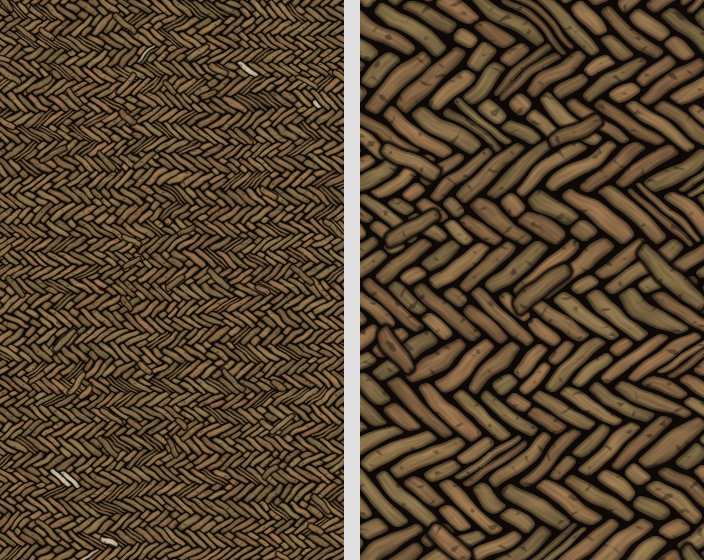
Left: the whole. Right: its middle third, enlarged.
This texture is drawn by a Shadertoy shader. Its source:

```glsl
// Draws a rough, worn herringbone weave of tan wicker strands over dark gaps.

const float COLUMNS = 54.0;        // strand steps per canvas height, measured sideways
const float BANDS = 18.0;          // pairs of slanted bands from bottom to top
const float SPAN = 4.0;            // strand length in strand widths
const float HALF_WIDTH = 0.42;     // half the strand thickness, leaving a gap
const float CORNER = 0.2;          // rounding of strand ends
const float SLOW_WARP = 1.5;       // wander of the bands
const float FINE_WARP = 0.32;      // bends in single strands
const float CUT_CHANCE = 0.28;     // strands broken in two
const float SPLIT_CHANCE = 0.09;   // strands split lengthwise
const float LOOSE_CHANCE = 0.42;   // stray strands lying on top
const float LOOSE_CELL = 6.0;      // spacing of stray strands
const float PALE_CHANCE = 0.003;   // bare, bleached strands

const vec3 GAP = vec3(0.055, 0.032, 0.022);
const vec3 UMBER = vec3(0.37, 0.30, 0.215);
const vec3 TAN = vec3(0.60, 0.485, 0.345);
const vec3 PALE = vec3(0.80, 0.74, 0.62);
const vec3 REDDISH = vec3(1.05, 0.97, 0.93);
const vec3 OLIVE = vec3(0.97, 1.01, 0.93);

vec3 hash3(vec2 p) {
    vec3 q = fract(p.xyx * vec3(0.1031, 0.1030, 0.0973));
    q += dot(q, q.yxz + 33.33);
    return fract((q.xxy + q.yzz) * q.zyx);
}

float cornerSlope(vec2 cell, vec2 offset) {
    float a = 6.2832 * hash3(cell).x;
    return dot(vec2(cos(a), sin(a)), offset);
}

float gradientNoise(vec2 p) {
    vec2 i = floor(p), f = fract(p);
    vec2 u = f * f * f * (f * (f * 6.0 - 15.0) + 10.0);
    vec2 e = vec2(1.0, 0.0);
    return mix(mix(cornerSlope(i, f), cornerSlope(i + e, f - e), u.x),
               mix(cornerSlope(i + e.yx, f - e.yx), cornerSlope(i + 1.0, f - 1.0), u.x), u.y);
}

vec2 noise2(vec2 p) {
    return vec2(gradientNoise(p), gradientNoise(p + vec2(41.3, 17.9)));
}

// One strand: x runs along it, y points to its lit side. Returns colour and signed distance.
vec4 strand(vec2 pos, vec2 halfSize, vec3 rnd) {
    pos.y += 0.12 * gradientNoise(vec2(pos.x * 0.9, rnd.x * 91.0));
    float along = min(abs(pos.x / halfSize.x), 1.0);
    halfSize.y *= 1.0 - 0.25 * along * along * along;
    float radius = min(CORNER, halfSize.y);
    vec2 box = abs(pos) - halfSize + radius;
    float dist = length(max(box, 0.0)) + min(max(box.x, box.y), 0.0) - radius;

    // Fibre streaks, cross cracks and a rounded profile
    float y = clamp(pos.y / halfSize.y, -1.0, 1.0);
    float fibre = gradientNoise(vec2(pos.x * 0.8, y * 2.6) + rnd.yz * 57.0);
    float crack = smoothstep(0.28, 0.5, gradientNoise(vec2(pos.x * 2.4, y * 0.7) + rnd.zx * 73.0));
    float tone = clamp(0.68 + 0.55 * (rnd.x - 0.5) + 0.5 * fibre + 0.2 * y, 0.0, 1.1);
    vec3 color = mix(UMBER, TAN, tone) * mix(REDDISH, OLIVE, rnd.y);
    color = mix(color, PALE, step(1.0 - PALE_CHANCE, rnd.z));
    float profile = smoothstep(0.0, 0.24, -dist);
    color *= mix(0.55, 1.0, profile) * (1.0 - 0.35 * crack) * (1.0 - 0.12 * along * along);
    return vec4(color, dist);
}

// Herringbone lattice: every cell belongs to a rising or a falling strand.
vec4 weave(vec2 q) {
    vec2 cell = floor(q), f = q - cell;
    float diagonal = cell.x - cell.y;
    float k = mod(diagonal, 2.0 * SPAN);
    bool rising = k < SPAN;
    float t = rising ? k + f.x : 2.0 * SPAN - 1.0 - k + f.y;
    float c = rising ? 0.5 - f.y : f.x - 0.5;
    vec2 id = vec2(rising ? cell.y : cell.x,
                   2.0 * floor(diagonal / (2.0 * SPAN)) + (rising ? 0.0 : 1.0));
    vec3 rnd = hash3(id + 211.0);
    float len = SPAN, halfWidth = HALF_WIDTH * mix(0.88, 1.06, rnd.z);

    // Wear: broken and split strands
    if (rnd.y < CUT_CHANCE) {
        float cut = SPAN * mix(0.3, 0.7, rnd.x);
        bool first = t < cut;
        len = first ? cut : SPAN - cut;
        t -= first ? 0.0 : cut;
        id += first ? 0.0 : 37.5;
    } else if (rnd.y > 1.0 - SPLIT_CHANCE) {
        id += c > 0.0 ? 71.5 : 0.0;
        c = abs(c) - 0.25;
        halfWidth *= 0.5;
    }
    rnd = hash3(id + 307.0);
    c += 0.22 * (rnd.x - 0.5) * (t / len - 0.5);
    return strand(vec2(t - 0.5 * len, c), vec2(0.5 * len - 0.06, halfWidth), rnd);
}

void mainImage(out vec4 fragColor, in vec2 fragCoord) {
    vec2 step1 = vec2(0.5 / COLUMNS, 0.5 / (BANDS * SPAN));
    float unit = length(step1);
    float slant = atan(step1.y, step1.x);
    float pixel = 1.0 / (unit * iResolution.y);
    vec2 p = fragCoord / (iResolution.y * unit);
    p += SLOW_WARP * noise2(p * 0.09) + FINE_WARP * noise2(p * 0.42 + 9.0);

    // Skewed lattice axes follow the two strand directions
    vec2 s = p * unit / step1 * 0.5;
    vec4 base = weave(vec2(s.x + s.y, s.x - s.y));
    vec3 color = mix(GAP, base.rgb, smoothstep(0.5, -0.5, base.a / pixel));

    // Stray strands with a contact shadow
    vec2 home = floor(p / LOOSE_CELL);
    for (int n = 0; n < 9; n++) {
        vec2 cell = home + vec2(n % 3 - 1, n / 3 - 1);
        vec3 rnd = hash3(cell + 503.0), look = hash3(cell + 809.0);
        if (rnd.z > LOOSE_CHANCE) continue;
        vec2 d = p - (cell + rnd.xy) * LOOSE_CELL;
        float a = (look.x < 0.5 ? slant : -slant) + 0.4 * (look.y - 0.5);
        d = vec2(dot(d, vec2(cos(a), sin(a))), dot(d, vec2(-sin(a), cos(a))));
        vec4 stray = strand(d, vec2(mix(1.2, 2.3, look.z), HALF_WIDTH), look.yzx);
        color = mix(color, GAP, 0.9 * smoothstep(0.28, 0.05, stray.a));
        color = mix(color, stray.rgb, smoothstep(0.5, -0.5, stray.a / pixel));
    }
    fragColor = vec4(color, 1.0);
}
```
